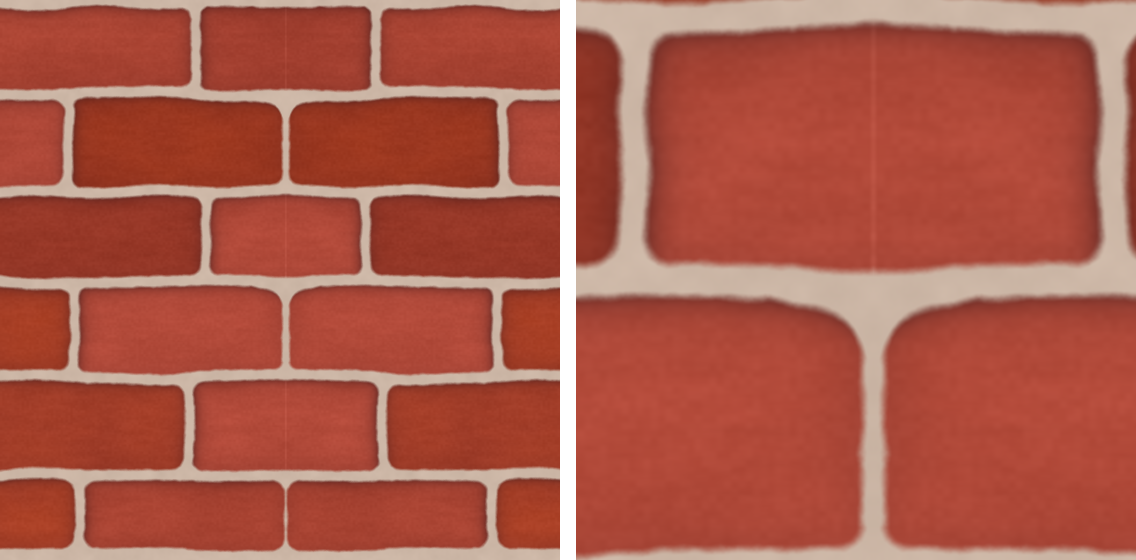
Left, the full canvas; right, a detail of the centre.
This texture is drawn by a Shadertoy shader. Its source:

```glsl
// Mirrored red brick wall: six wavy courses with soft pale mortar and worn edges.

const vec3 MORTAR = vec3(0.80, 0.715, 0.65);
const vec3 DARK_CLAY = vec3(0.555, 0.195, 0.135);
const vec3 LIGHT_CLAY = vec3(0.715, 0.30, 0.235);
const vec3 RIM_SHADOW = vec3(0.33, 0.13, 0.12);
const float MIRROR_X = 0.5104;

// Per course, counted from the top: bed heights, joint offset from the mirror
// axis, clay tone of inner and outer bricks, warmth, centre joint and its droop.
const float BED[7] = float[7](0.004, 0.168, 0.343, 0.504, 0.673, 0.849, 0.992);
const float JOINT[6] = float[6](0.158, 0.388, 0.142, 0.377, 0.172, 0.370);
const float INNER_TONE[6] = float[6](0.50, 0.25, 0.90, 0.90, 0.88, 0.62);
const float OUTER_TONE[6] = float[6](0.68, 0.85, 0.22, 0.50, 0.52, 0.58);
const float INNER_WARMTH[6] = float[6](0.0, 0.8, 0.0, 0.0, 0.0, 0.1);
const float OUTER_WARMTH[6] = float[6](0.1, 0.0, 0.1, 0.9, 0.6, 0.9);
const float CENTRE_GAP[6] = float[6](0.0, 0.0065, 0.0, 0.0065, 0.0, 0.0025);
const float CENTRE_DROOP[6] = float[6](0.0, 0.028, 0.0, 0.026, 0.0, 0.0);

// Integer hash giving a value from 0 to 1
float hash(vec2 cell) {
    uvec2 q = uvec2(ivec2(cell) + 4096);
    uint h = q.x * 1664525u + q.y * 22695477u;
    h = (h ^ (h >> 15)) * 2246822519u;
    h = (h ^ (h >> 13)) * 3266489917u;
    return float((h ^ (h >> 16)) & 65535u) / 65535.0;
}

float valueNoise(vec2 p) {
    vec2 i = floor(p), f = fract(p);
    f = f * f * (3.0 - 2.0 * f);
    return mix(mix(hash(i), hash(i + vec2(1, 0)), f.x),
               mix(hash(i + vec2(0, 1)), hash(i + vec2(1, 1)), f.x), f.y);
}

float fbm(vec2 p) {
    float sum = 0.0, weight = 0.5;
    for (int i = 0; i < 4; i++) {
        sum += weight * valueNoise(p);
        p = p * 2.1 + 17.0;
        weight *= 0.5;
    }
    return sum / 0.9375;
}

float roundedBox(vec2 p, vec2 halfSize, float radius) {
    vec2 q = abs(p) - halfSize + radius;
    return length(max(q, 0.0)) + min(max(q.x, q.y), 0.0) - radius;
}

// Gently wavy height of a mortar bed
float bedHeight(int index, float x) {
    return BED[index] + 0.011 * (valueNoise(vec2(x * 9.0, float(index) * 7.0)) - 0.5);
}

// Clay with broad blotches, horizontal streaks and fine grain
vec3 clayColor(vec2 p, float tone, float warmth) {
    float blotch = fbm(p * vec2(9.0, 16.0)) - 0.5;
    float streak = fbm(p * vec2(28.0, 110.0) + 50.0) - 0.5;
    float grain = valueNoise(p * 230.0) - 0.5;
    vec3 clay = mix(DARK_CLAY, LIGHT_CLAY, tone + 0.45 * blotch + 0.28 * streak);
    clay += warmth * vec3(0.012, -0.008, -0.045) * (1.0 + blotch);
    return clay + 0.022 * grain;
}

void mainImage(out vec4 fragColor, in vec2 fragCoord) {
    vec2 uv = fragCoord / iResolution.xy;
    vec2 p = vec2(abs(uv.x - MIRROR_X), 1.0 - uv.y);

    // Find the course and the brick
    int row = 0;
    for (int i = 1; i < 6; i++) if (p.y > bedHeight(i, p.x)) row = i;
    float course = float(row);
    float joint = JOINT[row] + 0.006 * (valueNoise(vec2(p.y * 30.0, 91.0)) - 0.5);
    bool inner = p.x < joint;
    bool split = row % 2 == 1;
    float id = course * 2.0 + (inner ? 0.0 : 1.0);

    // Brick bounds inside the mortar
    float headGap = 0.0085, bedGap = 0.0095;
    float droop = CENTRE_DROOP[row] * exp(-p.x / 0.018);
    float top = bedHeight(row, p.x) + bedGap + droop;
    float bottom = bedHeight(row + 1, p.x) - bedGap;
    float left = inner ? (split ? CENTRE_GAP[row] : -joint + headGap) : joint + headGap;
    float right = inner ? joint - headGap : 0.9;
    vec2 low = vec2(left, top), high = vec2(right, bottom);

    // Rounded outline with crumbled edges
    float radius = mix(0.010, 0.024, hash(vec2(id, 5.0)));
    float edge = roundedBox(p - 0.5 * (low + high), 0.5 * (high - low), radius);
    edge += 0.004 * (fbm(p * 65.0 + id) - 0.5);
    float softness = max(0.0036, 1.0 / iResolution.y);
    float brick = 1.0 - smoothstep(-softness, softness, edge);

    // Clay, darkened along the top and the head joint
    float tone = inner ? INNER_TONE[row] : OUTER_TONE[row];
    float warmth = inner ? INNER_WARMTH[row] : OUTER_WARMTH[row];
    vec3 clay = clayColor(p + vec2(0.0, id * 3.0), tone, warmth);
    float side = abs(p.x - joint) - headGap;
    float rim = 0.55 * exp(-max(p.y - top, 0.0) / 0.007)
              + (inner ? 0.55 : 0.30) * exp(-max(side, 0.0) / 0.008)
              + 0.15 * exp(-max(-edge, 0.0) / 0.018);
    clay = mix(clay, RIM_SHADOW, min(rim, 0.75));

    // Faint seam on the mirror axis
    clay += 0.035 * (1.0 - smoothstep(0.0, 0.003, p.x));

    vec3 mortar = MORTAR + 0.05 * (fbm(p * 45.0) - 0.5);
    fragColor = vec4(mix(mortar, clay, brick), 1.0);
}
```
